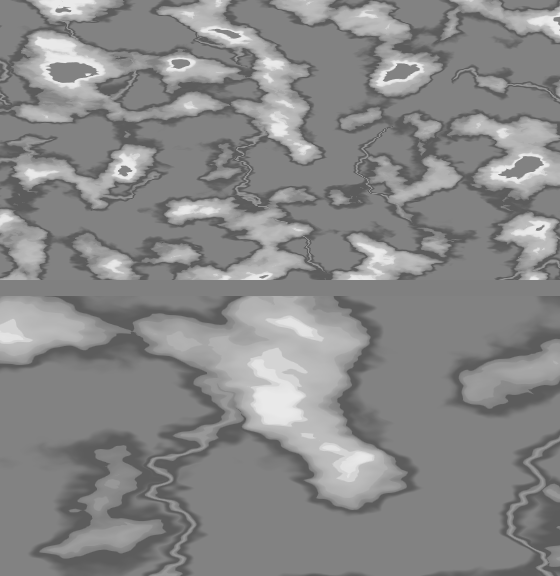
Top, the full canvas; bottom, a detail of the centre.
Write a Shadertoy shader that draws this texture map.

```glsl
// Grey relief map: ragged islands and thin winding ridges on a flat plain.
// Warped, horizontally stretched gradient noise gives a height with unit
// deviation, which a stepped tone ramp turns into shores, bands and caps.

const float PLAIN = 0.51;
const float SHADOW = 0.36;
const float SHORE_LEVEL = 0.36;

// Unit gradient direction for a lattice point
vec2 latticeGradient(vec2 cell) {
    uvec2 q = uvec2(ivec2(cell) + 4096);
    uint h = q.x * 1597334677u ^ q.y * 3812015801u;
    h = (h ^ (h >> 15)) * 2246822519u;
    h = (h ^ (h >> 13)) * 3266489917u;
    h ^= h >> 16;
    float angle = float(h & 65535u) * (6.28318 / 65536.0);
    return vec2(cos(angle), sin(angle));
}

float gradientNoise(vec2 p) {
    vec2 i = floor(p), f = p - i;
    vec2 u = f * f * f * (f * (f * 6.0 - 15.0) + 10.0);
    vec2 e = vec2(1.0, 0.0);
    float a = dot(latticeGradient(i), f);
    float b = dot(latticeGradient(i + e), f - e);
    float c = dot(latticeGradient(i + e.yx), f - e.yx);
    float d = dot(latticeGradient(i + 1.0), f - 1.0);
    return mix(mix(a, b, u.x), mix(c, d, u.x), u.y);
}

// Layered noise, scaled to a standard deviation of about one
float fractalNoise(vec2 p, int octaves, float gain) {
    float sum = 0.0, amplitude = 4.68 * sqrt(1.0 - gain * gain);
    for (int i = 0; i < octaves; i++) {
        sum += amplitude * gradientNoise(p);
        p = p * 2.03 + vec2(17.37, 9.61);
        amplitude *= gain;
    }
    return sum;
}

// Broad bends plus fine, mostly horizontal fraying
vec2 warp(vec2 p) {
    vec2 bend = vec2(gradientNoise(p * 2.1 + 31.3), gradientNoise(p * 1.7 + 52.7));
    vec2 fray = vec2(fractalNoise(p * vec2(9.0, 26.0) + 71.2, 3, 0.6),
                     fractalNoise(p * vec2(14.0, 20.0) + 13.9, 3, 0.6));
    return p + bend * vec2(0.10, 0.12) + fray * vec2(0.0095, 0.0032);
}

// Narrow crest along a noise zero line, sunk away where the mask is high
float ridgeHeight(vec2 p) {
    float line = gradientNoise(p * vec2(1.7, 2.5) + 43.4)
               + 0.25 * gradientNoise(p * vec2(6.0, 9.0) + 7.7);
    float mask = gradientNoise(p * vec2(2.2, 3.0) + 88.1);
    return 0.62 - 18.0 * abs(line) - 3.0 * smoothstep(0.0, 0.22, mask);
}

// Antialiased step at a height level
float stepAt(float level, float height, float blur) {
    return clamp((height - level) / blur + 0.5, 0.0, 1.0);
}

float toneRamp(float h, float blur) {
    // Plain darkening towards the shore
    float tone = mix(PLAIN, SHADOW, smoothstep(-0.34, 0.2, h));
    // Shore rim, slopes, upper bands
    float shore = mix(0.50, 0.545, smoothstep(SHORE_LEVEL, 0.54, h));
    tone = mix(tone, shore, stepAt(SHORE_LEVEL, h, blur));
    tone = mix(tone, mix(0.59, 0.65, smoothstep(0.54, 0.88, h)), stepAt(0.54, h, blur));
    tone = mix(tone, mix(0.69, 0.74, smoothstep(0.88, 1.48, h)), stepAt(0.88, h, blur));
    tone = mix(tone, 0.83, stepAt(1.48, h, blur));
    // Bright caps with flat grey tops
    tone = mix(tone, mix(0.885, 0.915, smoothstep(1.56, 1.8, h)), stepAt(1.56, h, blur));
    return mix(tone, PLAIN, stepAt(2.06, h, blur));
}

void mainImage(out vec4 fragColor, in vec2 fragCoord) {
    vec2 p = warp(fragCoord / iResolution.y);
    float height = fractalNoise(p * vec2(4.3, 7.4) + vec2(3.4, 21.8), 6, 0.33);
    height = max(height, ridgeHeight(p));
    float blur = clamp(fwidth(height), 0.002, 0.3);
    fragColor = vec4(vec3(toneRamp(height, blur)), 1.0);
}
```
